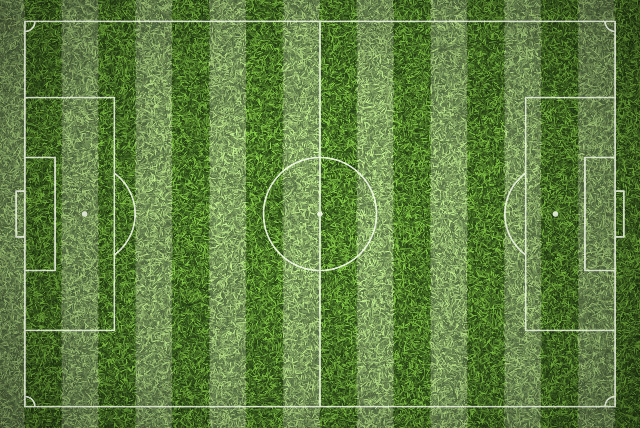
A Shadertoy shader for this texture:

```glsl
// Lengths are in canvas heights, measured from the centre spot
const vec2 PITCH_HALF = vec2(0.6895, 0.450);
const vec2 PENALTY_AREA = vec2(0.4805, 0.272);   // inner edge x, half height
const vec2 GOAL_AREA = vec2(0.619, 0.132);
const vec2 GOAL = vec2(0.710, 0.0535);           // outer edge x, half height
const vec2 PENALTY_SPOT = vec2(0.550, 0.0);
const float CIRCLE_RADIUS = 0.132;
const float ARC_RADIUS = 0.118;
const float CORNER_RADIUS = 0.0234;
const float SPOT_RADIUS = 0.0064;
const float LINE_HALF_WIDTH = 0.0019;

const float STRIPE_WIDTH = 0.0862;
const float STRIPE_RAGGEDNESS = 0.004;
const vec3 DARK_GRASS = vec3(0.335, 0.515, 0.175);
const vec3 LIGHT_GRASS = vec3(0.540, 0.670, 0.400);
const vec3 SUNLIT_TINT = vec3(0.09, 0.07, 0.03);
const vec3 PAINT = vec3(0.94, 0.97, 0.90);
const float PAINT_OPACITY = 0.92;

const int BLADE_LAYERS = 3;
const float BLADE_CELL = 0.008;
const float BLADE_HALF_LENGTH = 0.0065;
const float BLADE_HALF_WIDTH = 0.0013;
const vec2 BLADE_TONE = vec2(0.50, 1.54);        // darkest, brightest
const vec2 VIGNETTE = vec2(0.50, 0.66);          // falloff along x and y
const float CENTRE_GAIN = 1.05;
const float PI = 3.14159;

vec3 hash32(vec2 p) {
    vec3 h = fract(vec3(p.xyx) * vec3(0.1031, 0.1030, 0.0973));
    h += dot(h, h.yxz + 33.33);
    return fract((h.xxy + h.yzz) * h.zyx);
}

float valueNoise(vec2 p) {
    vec2 i = floor(p), f = fract(p);
    f = f * f * (3.0 - 2.0 * f);
    vec2 e = vec2(0.0, 1.0);
    return mix(mix(hash32(i).x, hash32(i + e.yx).x, f.x),
               mix(hash32(i + e.xy).x, hash32(i + e.yy).x, f.x), f.y);
}

// Distance to the outline of a box spanning xMin..xMax, mirrored in y
float boxOutline(vec2 p, float xMin, float xMax, float halfHeight) {
    vec2 halfSize = vec2(0.5 * (xMax - xMin), halfHeight);
    vec2 d = abs(p - vec2(0.5 * (xMin + xMax), 0.0)) - halfSize;
    return abs(length(max(d, 0.0)) + min(max(d.x, d.y), 0.0));
}

float ring(vec2 p, float radius) {
    return abs(length(p) - radius);
}

// Brightness of overlapping, randomly turned blades over dark soil
float bladeTone(vec2 p, float pixel) {
    float tone = 0.45 + 0.35 * valueNoise(p * 300.0);
    for (int layer = 0; layer < BLADE_LAYERS; layer++) {
        vec2 g = p / BLADE_CELL + float(layer) * vec2(37.37, 61.71) + 500.0;
        vec2 cell = floor(g);
        for (int k = 0; k < 9; k++) {
            vec2 id = cell + vec2(k % 3 - 1, k / 3 - 1);
            vec3 rnd = hash32(id);
            float shade = hash32(id + 71.5).x;
            vec2 d = (g - id - rnd.xy) * BLADE_CELL;
            float angle = rnd.z * PI;
            vec2 along = vec2(cos(angle), sin(angle));
            float t = clamp(dot(d, along), -BLADE_HALF_LENGTH, BLADE_HALF_LENGTH);
            float taper = 1.0 - 0.5 * abs(t) / BLADE_HALF_LENGTH;
            float dist = length(d - along * t) - BLADE_HALF_WIDTH * taper;
            float cover = 1.0 - smoothstep(-0.5 * pixel, 0.5 * pixel, dist);
            tone = mix(tone, mix(BLADE_TONE.x, BLADE_TONE.y, shade), cover);
        }
    }
    return tone;
}

// Distance to the nearest painted marking; the pitch is mirrored on both axes
float markings(vec2 p) {
    vec2 q = abs(p);
    float d = boxOutline(q, -PITCH_HALF.x, PITCH_HALF.x, PITCH_HALF.y);
    d = min(d, max(q.x, q.y - PITCH_HALF.y));
    d = min(d, boxOutline(q, PENALTY_AREA.x, PITCH_HALF.x, PENALTY_AREA.y));
    d = min(d, boxOutline(q, GOAL_AREA.x, PITCH_HALF.x, GOAL_AREA.y));
    d = min(d, boxOutline(q, PITCH_HALF.x, GOAL.x, GOAL.y));
    d = min(d, ring(q, CIRCLE_RADIUS));
    d = min(d, max(ring(q - PENALTY_SPOT, ARC_RADIUS), q.x - PENALTY_AREA.x));
    vec2 c = q - PITCH_HALF;
    d = min(d, max(ring(c, CORNER_RADIUS), max(c.x, c.y)));
    d -= LINE_HALF_WIDTH;
    float spots = min(length(q), length(q - PENALTY_SPOT)) - SPOT_RADIUS;
    return min(d, spots);
}

void mainImage(out vec4 fragColor, in vec2 fragCoord) {
    float pixel = 1.0 / iResolution.y;
    vec2 p = (fragCoord - 0.5 * iResolution.xy) * pixel;

    // Mown stripes with ragged edges
    float wobble = (valueNoise(p * 170.0 + 90.0) - 0.5) * STRIPE_RAGGEDNESS;
    float phase = mod((p.x + wobble) / STRIPE_WIDTH, 2.0);
    float edge = 0.7 * pixel / STRIPE_WIDTH;
    float light = smoothstep(1.0 - edge, 1.0 + edge, phase)
                - smoothstep(2.0 - edge, 2.0, phase);
    vec3 grass = mix(DARK_GRASS, LIGHT_GRASS, light);

    // Blades, with softer contrast on the light stripes
    float relief = (bladeTone(p, pixel) - 1.0) * mix(1.0, 0.72, light);
    float patches = 0.96 + 0.08 * valueNoise(p * 14.0 + 40.0);
    vec3 color = grass * (1.0 + relief) * patches + SUNLIT_TINT * relief;

    // Darkened rim, then paint that keeps a trace of the turf
    float vignette = CENTRE_GAIN - dot(p * p, VIGNETTE);
    color *= vignette;
    float paint = 1.0 - smoothstep(-0.5 * pixel, 0.5 * pixel, markings(p));
    vec3 paintColor = PAINT * mix(1.0, vignette, 0.25) * (1.0 + 0.08 * relief);
    color = mix(color, paintColor, paint * PAINT_OPACITY);

    fragColor = vec4(clamp(color, 0.0, 1.0), 1.0);
}
```
